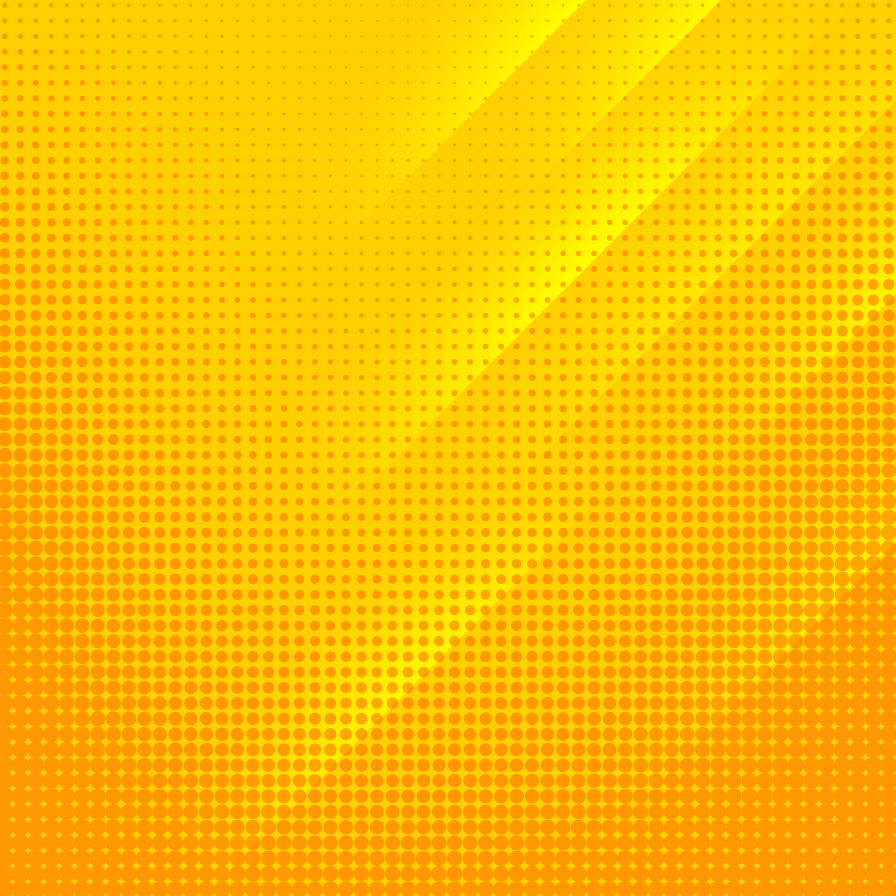
A WebGL 2 fragment shader for this background:

```glsl
#version 300 es
precision highp float;
// Golden halftone backdrop: a square grid of orange dots that swell toward the
// bottom and the sides, crossed by diagonal light streaks. Each streak has one
// crisp lower-right edge and fades out behind it and along its length.

#define PITCH 0.01731
#define GRID_ORIGIN vec2(0.0053, 0.0059)
#define STREAK_DEPTH 0.17
#define DOT_TINT 0.45
#define BASE_COLOR vec3(1.0, 0.815, 0.0)
#define LIGHT_COLOR vec3(1.0, 1.0, 0.0)
#define DOT_COLOR vec3(1.0, 0.595, 0.0)

uniform vec2 u_resolution;
out vec4 fragColor;

const int STREAKS = 7;
// Per streak: edge offset, brightest place along it, half length, strength
const vec4 streaks[STREAKS] = vec4[STREAKS](
    vec4(0.654,  0.66, 0.62, 1.00),
    vec4(0.805,  0.82, 0.54, 0.90),
    vec4(0.953,  0.36, 0.64, 1.00),
    vec4(1.112,  0.56, 0.68, 0.55),
    vec4(1.226, -0.30, 0.52, 0.85),
    vec4(1.328,  0.72, 0.52, 0.80),
    vec4(1.605,  0.38, 0.66, 0.75));

// Light of one streak; p has its origin at the top left, y pointing down
float streakLight(vec2 p, vec4 streak, float pixel) {
    float behind = streak.x - (p.x + p.y);
    float along = abs(p.x - p.y - streak.y) / streak.z;
    float edge = smoothstep(-pixel, pixel, behind);
    float fade = pow(clamp(1.0 - behind / STREAK_DEPTH, 0.0, 1.0), 1.4);
    return streak.w * edge * fade * (1.0 - smoothstep(0.0, 1.0, along));
}

// Dot radius in grid cells
float dotRadius(vec2 p) {
    float side = p.x < 0.4 ? (0.4 - p.x) / 0.4 : (p.x - 0.4) / 0.6;
    float swell = 0.08 + 0.18 * sin(3.14159 * clamp(p.y, 0.0, 1.0));
    return 0.068 + 0.45 * pow(max(p.y, 0.0), 1.7)
         + swell * pow(max(side, 0.0), 1.5);
}

void main() {
    vec2 p = gl_FragCoord.xy / u_resolution;
    p.y = 1.0 - p.y;
    float pixel = 1.0 / min(u_resolution.x, u_resolution.y);

    // Diagonal streaks
    float light = 0.0;
    for (int i = 0; i < STREAKS; i++) {
        light += streakLight(p, streaks[i], pixel);
    }
    light = min(light, 1.0);
    vec3 color = mix(BASE_COLOR, LIGHT_COLOR, light);

    // Halftone dots, sized at the centre of their cell
    vec2 grid = (p - GRID_ORIGIN) / PITCH;
    vec2 cell = floor(grid + 0.5);
    float radius = dotRadius(cell * PITCH + GRID_ORIGIN);
    float blur = 0.6 * pixel / PITCH;
    float coverage = 1.0 - smoothstep(radius - blur, radius + blur, length(grid - cell));
    vec3 dotColor = mix(DOT_COLOR, BASE_COLOR, DOT_TINT * light);

    fragColor = vec4(mix(color, dotColor, coverage), 1.0);
}
```
